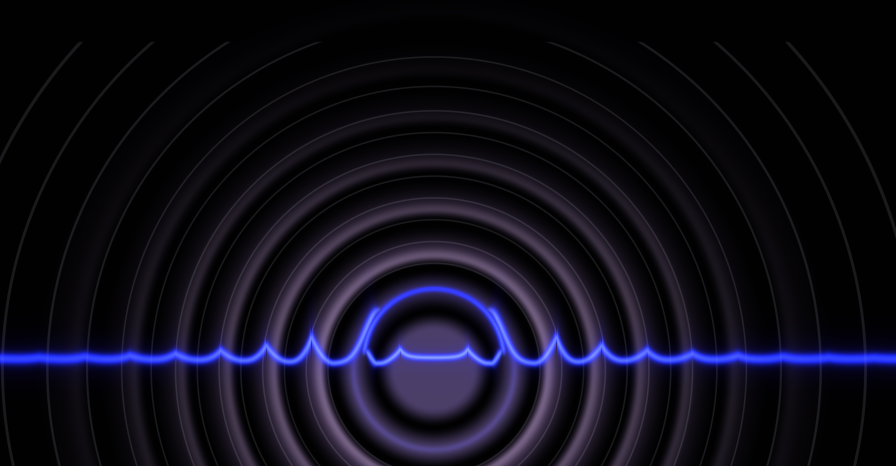
A WebGL 2 fragment shader for this background:

```glsl
#version 300 es
precision highp float;
// Concentric violet ripples on black, crossed by a glowing blue line bent around the core.
uniform vec2 u_resolution;
out vec4 fragColor;

// Lengths are in design units: the canvas is UNITS high.
const float UNITS = 400.0;
const vec2 CENTER_OFFSET = vec2(-12.0, 83.0); // from the middle of the lower edge
const float BAND_START = 98.0;
const float BAND_PERIOD = 39.5;
const float BAND_END = 348.0;
const float GLOW_RADIUS = 200.0;
const float LINE_LEVEL = 9.0;
const float ARC_RADIUS = 60.0;
const float HAIRLINE_TOP = 281.0;
const int HAIRLINES = 14;

const vec3 BACKGROUND = vec3(0.003, 0.002, 0.005);
const vec3 RIDGE = vec3(0.27, 0.24, 0.27);
const vec3 VIOLET = vec3(0.30, 0.235, 0.37);
const vec3 CORE = vec3(0.29, 0.24, 0.40);
const vec3 HAIR = vec3(0.10, 0.10, 0.11);
const vec3 BLUE = vec3(0.07, 0.15, 0.96);
const vec3 HOT = vec3(0.24, 0.28, 0.10);
const vec3 HALO = vec3(0.05, 0.03, 0.36);

float gauss(float x, float width) {
    x /= width;
    return exp(-x * x);
}

// Wide bands: a steep inner edge, a bright ridge and a soft outer slope.
vec3 bands(vec2 p, float r) {
    float stretch = max(r - 230.0, 0.0);
    float warped = r - 0.002 * stretch * stretch;
    float f = fract((warped - BAND_START) / BAND_PERIOD + 0.3);
    float rise = smoothstep(0.06, 0.3, f);
    float slope = rise * (1.0 - smoothstep(0.35, 0.98, f));
    float ridge = rise * gauss(f - 0.3, 0.13);
    float fade = gauss(length(p * vec2(1.0, p.y > 0.0 ? 1.28 : 1.0)), GLOW_RADIUS);
    float limits = step(86.0, r) * (1.0 - smoothstep(BAND_END - 14.0, BAND_END, r));
    return (VIOLET * slope + RIDGE * ridge) * fade * limits;
}

// Central disc and the rim around it, darker toward the top.
vec3 core(vec2 p, float r) {
    float disc = 1.0 - smoothstep(33.0, 50.0, r);
    float rim = smoothstep(50.0, 69.0, r) * (1.0 - smoothstep(69.0, 86.0, r));
    float shade = mix(0.95, 0.65, smoothstep(-20.0, 50.0, p.y));
    vec3 edge = vec3(0.05, 0.05, 0.16) * gauss(r - 69.0, 3.0);
    return CORE * (disc + rim * shade) + edge;
}

// Thin circles whose spacing grows outward.
float hairlines(vec2 p, float r, float pixel) {
    float sum = 0.0;
    for (int i = 0; i < HAIRLINES; i++) {
        float n = float(i);
        float grow = max(n - 7.0, 0.0);
        float radius = 91.0 + 18.7 * n + 2.2 * grow * grow;
        float halfWidth = 0.45 + 0.18 * max(n - 9.0, 0.0);
        float d = abs(r - radius) - halfWidth;
        sum += 1.0 - smoothstep(-0.5 * pixel, pixel, d);
    }
    return sum * (1.0 - smoothstep(-pixel, pixel, p.y - HAIRLINE_TOP));
}

// Height of the line outside the arc: cusped waves and a flare into the arc.
float outerHeight(float d) {
    float wide = max(d, 85.5);
    float c = 2.0 * abs(fract((wide - 105.0) / 39.0 + 0.5) - 0.5);
    float decay = exp(-(wide - 85.5) / 82.0);
    float wave = decay * (27.0 * pow(1.0 - c, 2.2) - 4.0);
    return wave + 46.0 * gauss(d - 47.0, 17.0);
}

// Height of the line inside the arc: flat, a cusp, a dip, then a curl upward.
float innerHeight(float d) {
    return 1.0 + 7.0 * exp(-abs(d - 29.0) / 5.0)
        - 5.0 * smoothstep(29.0, 46.0, d) + 11.0 * smoothstep(49.0, 60.0, d);
}

// Blue light at a distance from the line.
vec3 glow(float dist, float width, float heat) {
    return BLUE * gauss(dist, width) + HOT * heat * gauss(dist, width * 0.65)
        + HALO * exp(-abs(dist) / (width * 1.8));
}

vec3 blueLine(vec2 p) {
    float d = abs(p.x);
    float y = p.y - LINE_LEVEL;

    float outer = outerHeight(d);
    float outerSlope = outerHeight(d + 0.5) - outerHeight(d - 0.5);
    float outerDist = (y - outer) / sqrt(1.0 + outerSlope * outerSlope);
    float far = smoothstep(90.0, 340.0, d);
    vec3 light = glow(outerDist, mix(3.2, 4.6, far), 1.0 - 0.7 * far)
        * smoothstep(42.0, 54.0, d);

    float inner = innerHeight(d);
    float innerSlope = innerHeight(d + 0.5) - innerHeight(d - 0.5);
    float innerDist = (y - inner) / sqrt(1.0 + innerSlope * innerSlope);
    light = max(light, glow(innerDist, 3.0, 1.2) * (1.0 - smoothstep(55.0, 62.0, d)));

    float arcDist = length(vec2(d, y)) - ARC_RADIUS;
    float top = smoothstep(20.0, ARC_RADIUS, y);
    vec3 arc = glow(arcDist, mix(2.7, 2.1, top), 0.6 - 0.5 * top);
    return max(light, arc * (1.0 - 0.2 * top) * smoothstep(0.0, 9.0, y));
}

void main() {
    float pixel = UNITS / u_resolution.y;
    vec2 p = (gl_FragCoord.xy - vec2(0.5 * u_resolution.x, 0.0)) * pixel - CENTER_OFFSET;
    float r = length(p);
    vec3 color = BACKGROUND + bands(p, r) + core(p, r);
    color += HAIR * hairlines(p, r, pixel);
    vec3 light = blueLine(p);
    color = color * (1.0 - 0.6 * clamp(light.b, 0.0, 1.0)) + light;
    fragColor = vec4(clamp(color, 0.0, 1.0), 1.0);
}
```
